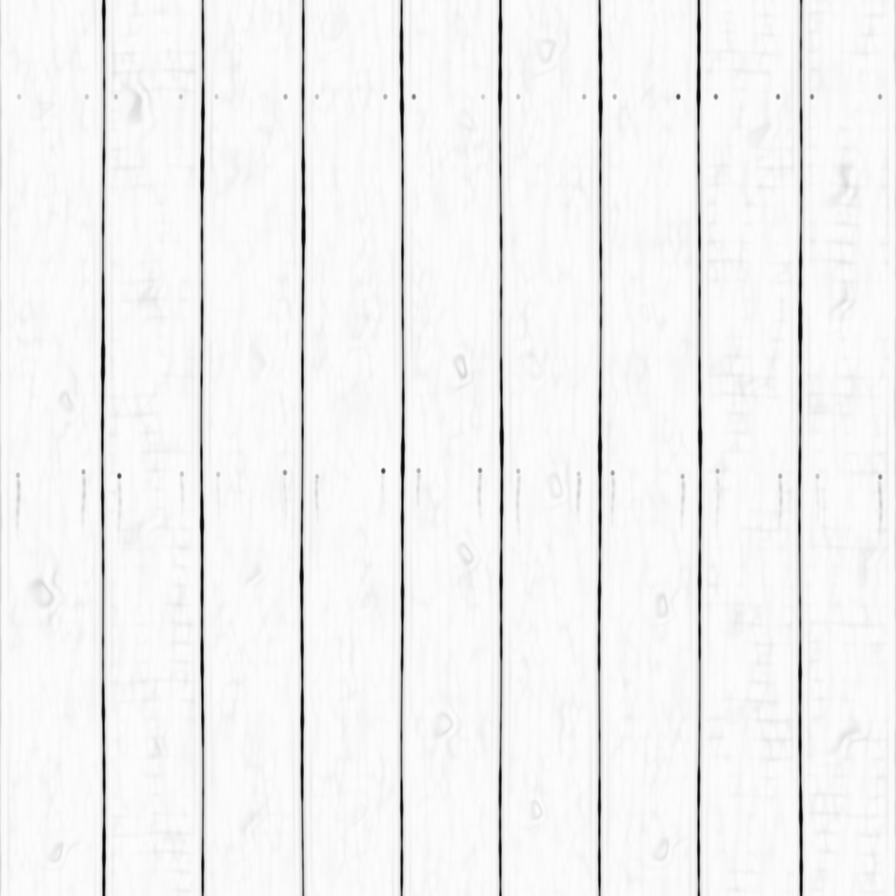
Write a WebGL 2 fragment shader that draws this texture map.

```glsl
#version 300 es
precision highp float;

uniform vec2 u_resolution;
out vec4 outColor;

const float TAU = 6.2831853;
const float PLANKS = 9.0;
const float SEAM_SHIFT = 0.0036;
const float SEAM_MIN = 0.0001;
const float SEAM_MAX = 0.0013;
const float SEAM_SOFT = 0.0019;
const float SHOULDER_INK = 0.17;
const float SHOULDER_WIDTH = 0.0038;
const float END_SEAM_INK = 0.16;
const float UPPER_NAILS = 0.892;
const float LOWER_NAILS = 0.471;
const float NAIL_RADIUS = 0.0032;
const float STREAK_INK = 0.2;
const float GRAIN_INK = 0.036;
const float SAW_INK = 0.035;
const float KNOT_INK = 0.15;
const int KNOTS = 4;
const vec3 PAINT = vec3(0.988);
const vec3 GAP = vec3(0.04);

float hash(vec2 p) {
    vec3 q = fract(vec3(p.xyx) * 0.1031);
    q += dot(q, q.yzx + 33.33);
    return fract((q.x + q.y) * q.z);
}

// Distance to the nearest scattered point, one point per cell
float cellular(vec2 p) {
    vec2 cell = floor(p);
    float nearest = 2.0;
    for (int j = -1; j <= 1; j++) {
        for (int i = -1; i <= 1; i++) {
            vec2 c = cell + vec2(i, j);
            vec2 point = c + vec2(hash(c), hash(c + 57.3));
            nearest = min(nearest, length(p - point));
        }
    }
    return nearest;
}

// Signed distance from the closest seam, and its number
vec2 seamDistance(vec2 uv) {
    float id = floor((uv.x - SEAM_SHIFT) * PLANKS + 0.5);
    float inner = step(0.5, id) * step(id, PLANKS - 0.5);
    float phase = TAU * hash(vec2(id, 3.0));
    float drift = 0.0008 * sin(TAU * uv.y + phase)
                + 0.0003 * sin(TAU * 4.0 * uv.y + phase * 3.0);
    float jitter = (hash(vec2(id, 8.0)) - 0.5) * 0.002;
    return vec2(uv.x - id / PLANKS - inner * (SEAM_SHIFT + drift + jitter), id);
}

// Dark core that thins and fades, inside a soft grey shoulder
float seamInk(vec2 uv, vec2 seam, float aa) {
    float phase = TAU * hash(vec2(seam.y, 11.0));
    float wear = 0.45 + 0.25 * sin(TAU * 2.0 * uv.y + phase)
               + 0.18 * sin(TAU * 5.0 * uv.y + phase * 2.0)
               + 0.16 * sin(TAU * 13.0 * uv.y + phase * 5.0)
               + 0.1 * sin(TAU * 37.0 * uv.y + phase * 7.0);
    wear = clamp(wear, 0.0, 1.0);
    float halfWidth = mix(SEAM_MIN, SEAM_MAX, wear * wear);
    float d = abs(seam.x);
    float inner = step(0.5, seam.y) * step(seam.y, PLANKS - 0.5);
    float core = 1.0 - smoothstep(halfWidth - aa * 0.5, halfWidth + SEAM_SOFT + aa * 0.5, d);
    core *= mix(0.78, 1.0, smoothstep(0.1, 0.5, wear));
    float shoulder = SHOULDER_INK * exp(-pow(d / SHOULDER_WIDTH, 2.0));
    return max(core, shoulder) * mix(END_SEAM_INK, 1.0, inner);
}

// Two rows of nail pairs; rust runs down from the lower row
float nailInk(vec2 uv, float plank, float aa) {
    float ink = 0.0;
    for (int row = 0; row < 2; row++) {
        for (int side = 0; side < 2; side++) {
            vec2 key = vec2(plank * 2.0 + float(side), 20.0 + float(row));
            float along = mix(0.15, 0.81, float(side)) + (hash(key) - 0.5) * 0.06;
            vec2 center = vec2((plank + along) / PLANKS + SEAM_SHIFT,
                row == 0 ? UPPER_NAILS : LOWER_NAILS + (hash(key + 5.0) - 0.5) * 0.008);
            vec2 q = uv - center;
            float r = length(q * vec2(1.0, 0.75));
            float strength = mix(0.18, 0.8, pow(hash(key + 9.0), 2.0));
            float head = 1.0 - smoothstep(NAIL_RADIUS * 0.2, NAIL_RADIUS + aa * 0.5, r);
            ink = max(ink, head * strength);
            if (row == 1) {
                float fall = -q.y / mix(0.05, 0.11, hash(key + 13.0));
                float sway = q.x + 0.0008 * sin(q.y * 90.0 + plank);
                float run = exp(-pow(sway / 0.0024, 2.0)) * smoothstep(0.0, 0.08, fall);
                run *= (1.0 - smoothstep(0.2, 1.0, fall)) * (0.8 + 0.2 * sin(q.y * 420.0 + plank));
                ink = max(ink, run * STREAK_INK * mix(0.3, 1.0, hash(key + 17.0)));
            }
        }
    }
    return ink;
}

// Slanted soft smudges with a few curved folds
float knotInk(vec2 uv, float plank) {
    float ink = 0.0;
    for (int k = 0; k < KNOTS; k++) {
        vec2 key = vec2(plank, 40.0 + float(k));
        vec2 center = vec2((plank + mix(0.3, 0.7, hash(key))) / PLANKS + SEAM_SHIFT,
            (float(k) + mix(0.15, 0.85, hash(key + 6.0))) / float(KNOTS));
        float slant = mix(-0.9, 0.3, hash(key + 12.0));
        vec2 q = uv - center;
        q = mat2(cos(slant), -sin(slant), sin(slant), cos(slant)) * q;
        q += 0.003 * sin(q.yx * vec2(170.0, 130.0) + plank + float(k));
        float r = length(q * vec2(1.0, 0.45)) / mix(0.008, 0.015, hash(key + 18.0));
        float fold = 0.5 + 0.5 * sin(r * 5.0 + q.x * 170.0 + 1.5 * sin(q.y * 120.0 + plank));
        ink += fold * fold * exp(-r * r) * mix(0.15, 1.0, pow(hash(key + 24.0), 2.0));
    }
    return ink * KNOT_INK;
}

// Long fibres, soft flecks and level saw marks
float grainInk(vec2 uv, float plank) {
    vec2 p = uv + vec2(0.0008 * sin(uv.y * 31.0 + plank * 2.0), plank * 3.7);
    float fibre = smoothstep(0.2, 1.1, cellular(p * vec2(120.0, 14.0)));
    float fleck = smoothstep(0.2, 1.1, cellular(p * vec2(150.0, 55.0)));
    float patches = smoothstep(0.25, 0.9, cellular(p * vec2(34.0, 13.0)));
    float saw = pow(0.5 + 0.5 * sin(TAU * 47.0 * uv.y + 0.5 * sin(uv.x * 60.0)), 5.0);
    float sawn = mix(0.15, 1.0, step(0.6, hash(vec2(plank, 71.0))));
    return GRAIN_INK * (0.6 * fibre + fleck * (0.3 + patches)) + SAW_INK * saw * patches * sawn;
}

void main() {
    vec2 uv = gl_FragCoord.xy / u_resolution;
    float aa = 1.0 / min(u_resolution.x, u_resolution.y);
    float plank = clamp(floor((uv.x - SEAM_SHIFT) * PLANKS), 0.0, PLANKS - 1.0);
    vec2 seam = seamDistance(uv);

    // Clean paint beside each seam, then a faint bevel
    float clean = smoothstep(0.004, 0.013, abs(seam.x));
    float bevel = exp(-pow((abs(seam.x) - 0.0095) / 0.002, 2.0));
    bevel *= 0.04 * (0.6 + 0.4 * sin(TAU * 3.0 * uv.y + seam.y * 2.0));

    float ink = (grainInk(uv, plank) + knotInk(uv, plank)) * clean + bevel;
    ink = max(ink, nailInk(uv, plank, aa));
    ink = max(ink, seamInk(uv, seam, aa));
    outColor = vec4(mix(PAINT, GAP, clamp(ink, 0.0, 1.0)), 1.0);
}
```
